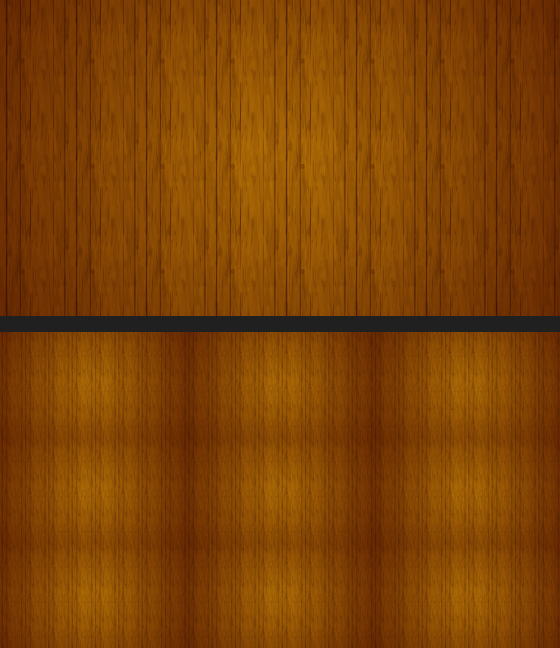
Top: one tile. Bottom: repeated 3 by 3.
A Shadertoy shader for this texture:

```glsl
// Varnished wooden boards: one panel of planks repeated 8 times across and 3 down.
// Wrapped noise gives crisp long grain, loops scatter cracks and small knots, and a
// broad glow in the middle fades evenly towards all edges, so the whole tiles.

const vec2 REPEATS = vec2(8.0, 3.0);

float hash(vec2 p) {
    vec3 q = fract(vec3(p.xyx) * vec3(0.1031, 0.1030, 0.0973));
    q += dot(q, q.yzx + 33.33);
    return fract((q.x + q.y) * q.z);
}

// Value noise with a whole number of cells per panel
float wrapNoise(vec2 panel, vec2 cells) {
    vec2 p = panel * cells;
    vec2 i = floor(p);
    vec2 f = fract(p);
    f = f * f * (3.0 - 2.0 * f);
    vec2 a = mod(i, cells);
    vec2 b = mod(i + 1.0, cells);
    float low = mix(hash(a + cells), hash(vec2(b.x, a.y) + cells), f.x);
    float high = mix(hash(vec2(a.x, b.y) + cells), hash(b + cells), f.x);
    return mix(low, high, f.y);
}

// Shortest signed offset on a repeating axis
vec2 wrapOffset(vec2 p) {
    return fract(p + 0.5) - 0.5;
}

// Smoothed vertical line at a place within the panel
float seam(float x, float place, float halfWidth, float blur) {
    float d = abs(wrapOffset(vec2(x - place)).x);
    return 1.0 - smoothstep(halfWidth - blur, halfWidth + blur, d);
}

void mainImage(out vec4 fragColor, in vec2 fragCoord) {
    vec2 uv = fragCoord / iResolution.xy;
    vec2 panel = uv * REPEATS;
    float blur = 0.5 * REPEATS.x / iResolution.x;

    // Glow from the centre, mapped from dark to golden varnish
    vec2 fromCentre = (uv - 0.5) * vec2(1.0, 0.5625);
    float glow = 1.24 - 2.18 * sqrt(dot(fromCentre, fromCentre) + 0.004);

    // Long grain, bent slightly along its length
    float bend = wrapNoise(panel, vec2(4.0, 5.0)) - 0.5;
    vec2 grainPos = panel + vec2(0.016 * bend, 0.0);
    float grain = 0.25 * wrapNoise(grainPos, vec2(13.0, 3.0))
                + 0.35 * wrapNoise(grainPos, vec2(27.0, 5.0))
                + 0.40 * wrapNoise(grainPos, vec2(46.0, 8.0));
    float shade = 0.89 + 0.24 * grain;

    // Sharp pores and pale fibres where the fine grain peaks
    float pores = smoothstep(0.70, 0.82, wrapNoise(grainPos, vec2(37.0, 10.0)));
    float fibres = smoothstep(0.72, 0.86, wrapNoise(grainPos, vec2(33.0, 12.0)));
    shade *= 1.0 - 0.10 * pores + 0.06 * fibres;

    // The wide middle board is a little paler than the narrow ones
    float x = fract(panel.x);
    float board = smoothstep(0.28, 0.40, x) - smoothstep(0.72, 0.86, x);
    shade *= 0.98 + 0.04 * board;

    // Thin cracks along the grain, tapered at both ends
    float cracks = 0.0;
    for (int i = 0; i < 26; i++) {
        float n = float(i);
        vec2 place = vec2(hash(vec2(n, 3.7)), hash(vec2(n, 8.1)));
        float halfLength = mix(0.03, 0.13, hash(vec2(n, 5.3)));
        vec2 d = wrapOffset(grainPos - place);
        float taper = max(0.0, 1.0 - abs(d.y) / halfLength);
        float slant = 0.03 * (hash(vec2(n, 1.9)) - 0.5);
        float across = abs(d.x - slant * d.y);
        float line = 1.0 - smoothstep(0.005 - blur, 0.005 + blur, across);
        cracks = max(cracks, line * sqrt(taper));
    }
    shade *= 1.0 - 0.22 * cracks;

    // Small faint knots, one ringed and the others mere flecks
    for (int i = 0; i < 3; i++) {
        float n = float(i);
        vec2 place = vec2(fract(0.32 + 0.64 * n), fract(0.42 + 0.23 * n * n));
        float r = length(wrapOffset(panel - place) * vec2(1.0, 1.2));
        float ring = 1.0 - smoothstep(0.004, 0.005 + 2.0 * blur, abs(r - 0.018));
        shade *= 1.0 - (0.18 - 0.06 * n) * ring;
    }

    // Board joints: deep ones, shallow ones, and lit edges beside them
    float jointX = panel.x - 0.094 + 0.002 * bend;
    float ragged = 0.80 + 0.40 * wrapNoise(panel, vec2(7.0, 14.0));
    float deep = seam(jointX, 0.0, 0.009, blur);
    deep = max(deep, 0.80 * seam(jointX, 0.833, 0.008, blur));
    deep = max(deep, 0.75 * seam(jointX, 0.195, 0.008, blur));
    float shallow = max(seam(jointX, 0.667, 0.006, blur), seam(jointX, 0.34, 0.005, blur));
    shallow *= smoothstep(0.25, 0.55, wrapNoise(panel, vec2(3.0, 7.0)));
    float lit = max(seam(jointX, 0.026, 0.007, blur), seam(jointX, 0.858, 0.006, blur));
    lit = max(lit, seam(jointX, 0.220, 0.006, blur));
    shade *= (1.0 + 0.08 * lit) * (1.0 - 0.22 * shallow) * (1.0 - 0.38 * ragged * deep);

    // Shadows lose green faster than red
    vec3 darkVarnish = vec3(0.40, 0.16, 0.008);
    vec3 goldVarnish = vec3(0.61, 0.36, 0.018);
    vec3 wood = mix(darkVarnish, goldVarnish, clamp(glow, 0.02, 1.12));
    fragColor = vec4(wood * pow(vec3(shade), vec3(0.85, 1.25, 1.1)), 1.0);
}
```
